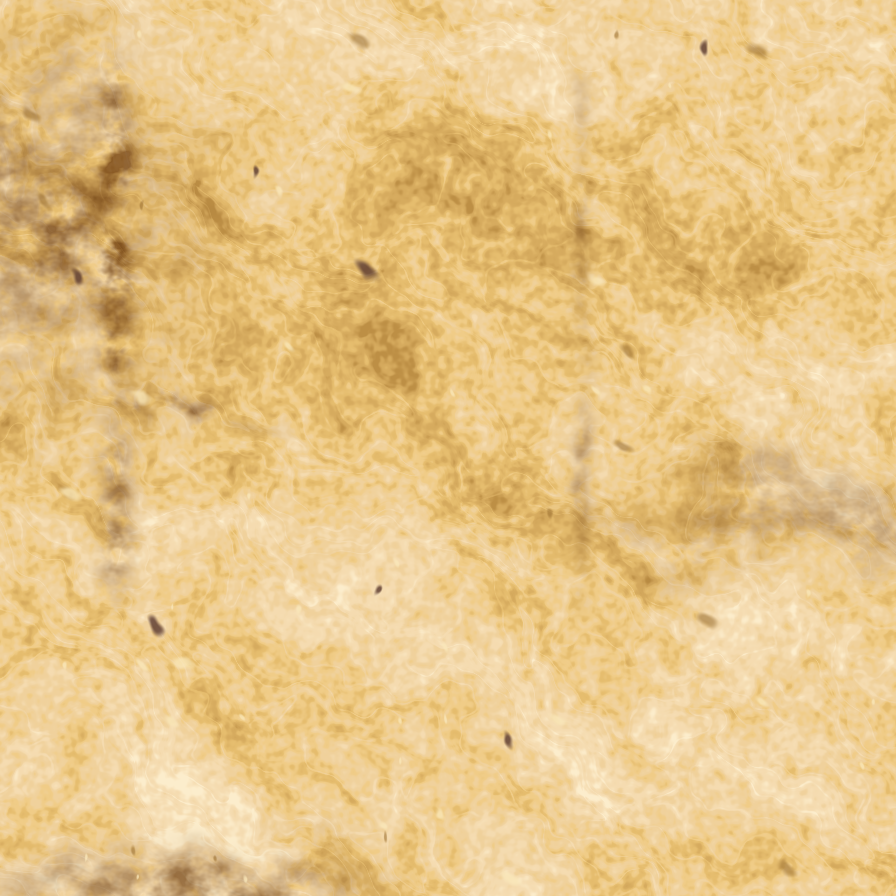
This texture is drawn by a WebGL 2 fragment shader. Its source:

```glsl
#version 300 es
precision highp float;
// Aged, stained parchment: a cream-to-gold ramp driven by broad soft patches
// and layered gradient noise, with diagonal fibres, brown soiling, two
// worn vertical creases and scattered dark and pale flecks.

uniform vec2 u_resolution;
out vec4 fragColor;

vec2 hash2(vec2 p) {
    vec3 q = fract(p.xyx * vec3(0.1031, 0.1030, 0.0973));
    q += dot(q, q.yzx + 33.33);
    return fract((q.xx + q.yz) * q.zy);
}

float cornerSlope(vec2 cell, vec2 offset) {
    float angle = 6.2832 * hash2(cell).x;
    return dot(vec2(cos(angle), sin(angle)), offset);
}

float gradientNoise(vec2 p) {
    vec2 i = floor(p), f = p - i;
    vec2 s = f * f * f * (f * (f * 6.0 - 15.0) + 10.0);
    vec2 e = vec2(1.0, 0.0);
    return mix(mix(cornerSlope(i, f), cornerSlope(i + e, f - e), s.x),
               mix(cornerSlope(i + e.yx, f - e.yx), cornerSlope(i + 1.0, f - 1.0), s.x), s.y);
}

float fbm(vec2 p) {
    float sum = 0.0, gain = 1.0;
    for (int i = 0; i < 4; i++) {
        sum += gain * gradientNoise(p);
        p = mat2(1.6, 1.2, -1.2, 1.6) * p + 17.3;
        gain *= 0.55;
    }
    return sum;
}

// Soft elliptical patch
float patchAt(vec2 p, vec2 centre, vec2 size) {
    vec2 q = (p - centre) / size;
    return exp(-dot(q, q));
}

// One tilted fleck in some cells of a grid, kept inside its cell
float flecks(vec2 p, float count, float chance, float radius, float seed) {
    vec2 cell = floor(p * count);
    vec2 pick = hash2(cell + seed), place = hash2(cell + seed + 41.0);
    vec2 d = p - (cell + 0.5 + 0.5 * (place - 0.5)) / count;
    float tilt = 1.2 + 1.6 * pick.y;
    d = mat2(cos(tilt), -sin(tilt), sin(tilt), cos(tilt)) * d;
    float size = radius * mix(0.3, 1.0, pick.y * pick.y);
    float dist = length(d * vec2(1.0, 2.0)) / size;
    return step(pick.x, chance) * (1.0 - smoothstep(0.3, 1.1, dist));
}

// Cream-to-gold ramp over a roughly normal tone
vec3 parchment(float tone) {
    vec3 c = mix(vec3(0.74, 0.56, 0.27), vec3(0.84, 0.67, 0.37), smoothstep(-2.4, -1.4, tone));
    c = mix(c, vec3(0.90, 0.74, 0.43), smoothstep(-1.4, -0.65, tone));
    c = mix(c, vec3(0.94, 0.80, 0.53), smoothstep(-0.65, -0.05, tone));
    c = mix(c, vec3(0.94, 0.82, 0.61), smoothstep(-0.05, 0.5, tone));
    c = mix(c, vec3(0.96, 0.86, 0.69), smoothstep(0.5, 1.3, tone));
    return mix(c, vec3(0.99, 0.93, 0.80), smoothstep(1.3, 2.5, tone));
}

void main() {
    vec2 uv = gl_FragCoord.xy / u_resolution;
    vec2 warp = vec2(fbm(uv * 5.0 + 3.0), fbm(uv * 5.0 + 29.0));
    vec2 p = uv + 0.09 * warp;
    vec2 grainAxes = vec2(dot(p, vec2(0.8, -0.6)), dot(p, vec2(0.6, 0.8)));

    // Broad golden and pale regions
    float tone = 0.25;
    tone -= 1.15 * patchAt(p, vec2(0.55, 0.70), vec2(0.55, 0.16));
    tone -= 0.9 * patchAt(p, vec2(0.56, 0.42), vec2(0.15, 0.10));
    tone -= 0.8 * patchAt(grainAxes, vec2(0.15, 0.32), vec2(0.17, 0.035));
    tone += 1.1 * patchAt(p, vec2(0.86, 0.57), vec2(0.16, 0.07));
    tone += 1.0 * patchAt(p, vec2(0.20, 0.14), vec2(0.10, 0.08));
    tone += 0.6 * patchAt(p, vec2(0.55, 0.95), vec2(0.40, 0.08));
    tone += 0.4 * patchAt(p, vec2(0.60, 0.22), vec2(0.50, 0.15));

    // Clouding, diagonal fibres and fine grain
    tone += 1.8 * fbm(grainAxes * vec2(5.0, 9.0) + 11.0);
    tone += 1.2 * fbm(grainAxes * vec2(17.0, 34.0) + 53.0);
    float grain = gradientNoise(uv * 75.0) + 0.8 * gradientNoise(uv * 135.0 + 7.0);
    tone += 1.1 * grain;
    float fibre = abs(gradientNoise(grainAxes * vec2(14.0, 32.0) + 91.0));
    tone += 0.5 * (1.0 - smoothstep(0.0, 0.07, fibre));

    // Brown soiling
    float mottle = clamp(0.75 + 1.3 * fbm(uv * vec2(22.0, 30.0)) + 0.4 * grain, 0.0, 1.5);
    float soil = 0.75 * patchAt(p, vec2(0.04, 0.74), vec2(0.13, 0.14));
    soil += 0.45 * patchAt(p, vec2(0.93, 0.42), vec2(0.20, 0.05));
    soil += 0.70 * patchAt(p, vec2(0.20, 0.01), vec2(0.17, 0.05));
    soil += 0.75 * patchAt(p, vec2(0.19, 0.555), vec2(0.07, 0.014));

    // Vertical creases with darker worn spots
    for (int i = 0; i < 2; i++) {
        float k = float(i);
        float x = uv.x - 0.13 - 0.52 * k + 0.012 * warp.x;
        float span = smoothstep(0.30, 0.42, uv.y) * (1.0 - smoothstep(0.85, 0.97, uv.y));
        float wear = clamp(0.5 + 1.8 * gradientNoise(vec2(k * 9.0 + 4.5, uv.y * 13.0)), 0.0, 1.0);
        soil += span * (0.25 + wear) * mix(0.75, 0.4, k) * exp(-pow(x / mix(0.018, 0.010, k), 2.0));
    }
    vec3 colour = parchment(tone);
    colour *= mix(vec3(1.0), vec3(0.64, 0.53, 0.40), clamp(soil * mottle, 0.0, 1.1));

    // Pale and dark flecks with ragged edges
    vec2 ragged = uv + 0.005 * vec2(gradientNoise(uv * 60.0 + 5.0), gradientNoise(uv * 60.0 + 31.0));
    colour = mix(colour, vec3(0.98, 0.91, 0.73), 0.75 * flecks(ragged, 17.0, 0.13, 0.015, 5.0));
    colour = mix(colour, vec3(0.62, 0.45, 0.20), 0.60 * flecks(ragged, 11.0, 0.14, 0.018, 23.0));
    colour = mix(colour, vec3(0.38, 0.25, 0.20), 0.85 * flecks(ragged, 8.0, 0.11, 0.027, 67.0));
    fragColor = vec4(clamp(colour, 0.0, 1.0), 1.0);
}
```
